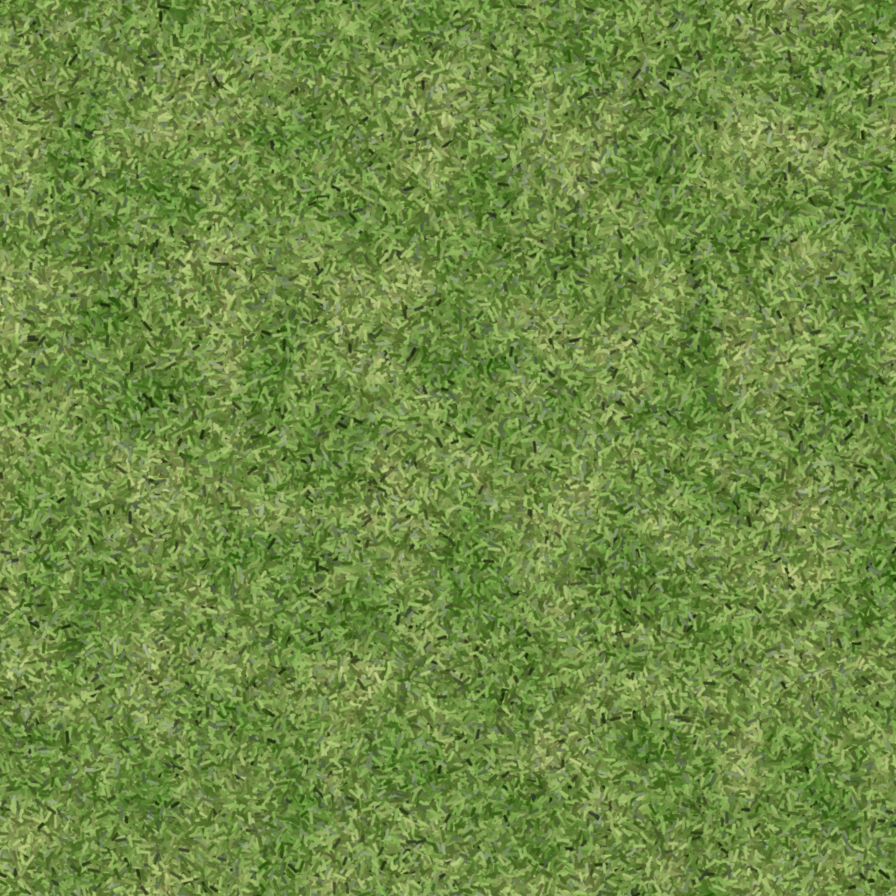
This texture is drawn by a Shadertoy shader. Its source:

```glsl
// Mown lawn seen from above: layers of short, randomly turned blades, one per
// cell of a jittered grid, painted over each other. Layered sines tint broad
// patches between lush green and pale straw.
#define BLADE_CELLS 112.0
#define BLADE_LAYERS 5
#define BLADE_HALF_LENGTH 0.52
#define BLADE_HALF_WIDTH 0.20
#define BLADE_SOFTNESS 0.15
#define BLADE_OPACITY 0.92
#define TONE_CONTRAST 0.205
#define PATCH_SCALE 15.0
#define PATCH_STRENGTH 0.75
#define GRASS_MID vec3(0.455, 0.570, 0.272)
#define STRAW_SHIFT vec3(0.085, 0.020, 0.070)
#define GREY_BLADE vec3(0.44, 0.50, 0.41)

vec4 hash4(vec2 p) {
    vec4 q = fract(p.xyxy * vec4(0.1031, 0.1030, 0.0973, 0.1099));
    q += dot(q, q.wzxy + 33.33);
    return fract((q.xxyz + q.yzzw) * q.zywx);
}

mat2 rotation(float angle) {
    float c = cos(angle), s = sin(angle);
    return mat2(c, s, -s, c);
}

// Layered sines, each octave turned and warped by the last; roughly -1 to 1.
float patches(vec2 p) {
    float sum = 0.0, weight = 0.5;
    for (int i = 0; i < 6; i++) {
        p = rotation(2.4) * p * 1.38 + 1.7;
        p += 0.55 * sin(p.yx * 0.8 + sum);
        sum += weight * sin(p.x) * sin(p.y + 0.6);
        weight *= 0.84;
    }
    return clamp(sum, -1.0, 1.0);
}

float segmentDistance(vec2 p, vec2 halfAxis) {
    float t = clamp(dot(p, halfAxis) / dot(halfAxis, halfAxis), -1.0, 1.0);
    return length(p - t * halfAxis);
}

// Colour of one blade from its random values and the patch it grows in.
vec3 bladeColor(vec4 rnd, float straw) {
    float tone = 2.0 * rnd.x - 1.0;
    vec3 color = GRASS_MID + tone * TONE_CONTRAST * vec3(0.94, 1.0, 0.78);
    color += STRAW_SHIFT * (straw * PATCH_STRENGTH + 1.5 * (rnd.y - 0.5));
    color = mix(color, GREY_BLADE + 0.15 * tone, 0.75 * step(0.91, rnd.z));
    return color * mix(1.0, 0.45, step(0.965, rnd.w));
}

void mainImage(out vec4 fragColor, in vec2 fragCoord) {
    vec2 uv = fragCoord / iResolution.y;
    float straw = patches(uv * PATCH_SCALE);
    float edge = max(BLADE_SOFTNESS, 0.7 * BLADE_CELLS / iResolution.y);

    // Shaded ground between the blades
    vec3 color = GRASS_MID * 0.72;

    // Blades, lowest layer first
    for (int layer = 0; layer < BLADE_LAYERS; layer++) {
        float id = float(layer);
        vec2 p = rotation(0.7 * id) * uv * BLADE_CELLS + 173.0 + 41.3 * id;
        vec2 cell = floor(p);
        for (int y = -1; y <= 1; y++)
        for (int x = -1; x <= 1; x++) {
            vec2 home = cell + vec2(x, y);
            vec4 shape = hash4(home + 19.0 * id);
            vec4 tint = hash4(home + 19.0 * id + 307.5);
            float angle = 6.2832 * shape.z;
            float reach = BLADE_HALF_LENGTH * (0.55 + 0.7 * shape.w);
            vec2 axis = reach * vec2(cos(angle), sin(angle));
            float d = segmentDistance(p - home - shape.xy, axis);
            float cover = 1.0 - smoothstep(-edge, edge, d - BLADE_HALF_WIDTH);
            color = mix(color, bladeColor(tint, straw), cover * BLADE_OPACITY);
        }
    }

    // Lush patches are a little darker, straw patches a little lighter
    color *= 1.0 + 0.07 * straw;
    fragColor = vec4(clamp(color, 0.0, 1.0), 1.0);
}
```
